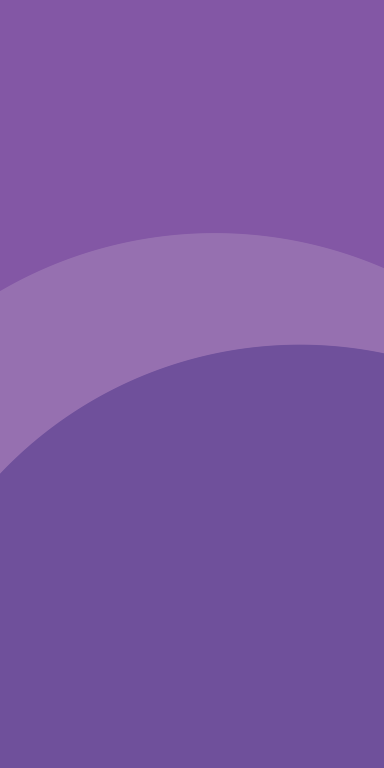
Reproduce this background procedurally as a Shadertoy shader.

```glsl
// Flat purple backdrop with two large overlapping discs forming a pale curved band.

// Smooth coverage of a disc, with an edge one pixel wide.
float disc(vec2 p, vec2 center, float radius, float pixel) {
    float d = length(p - center) - radius;
    return 1.0 - smoothstep(-0.6 * pixel, 0.6 * pixel, d);
}

void mainImage(out vec4 fragColor, in vec2 fragCoord) {
    // The canvas is one unit wide and two units tall.
    vec2 unit = iResolution.xy / vec2(1.0, 2.0);
    vec2 p = fragCoord / unit;
    float pixel = 1.0 / min(unit.x, unit.y);

    vec3 orchid = vec3(0.514, 0.341, 0.647);
    vec3 lilac = vec3(0.588, 0.439, 0.690);
    vec3 violet = vec3(0.435, 0.314, 0.608);

    // The pale disc, then the darker disc that leaves only its upper band.
    vec3 color = mix(orchid, lilac, disc(p, vec2(0.559, 0.284), 1.109, pixel));
    color = mix(color, violet, disc(p, vec2(0.781, 0.027), 1.0755, pixel));

    fragColor = vec4(color, 1.0);
}
```
